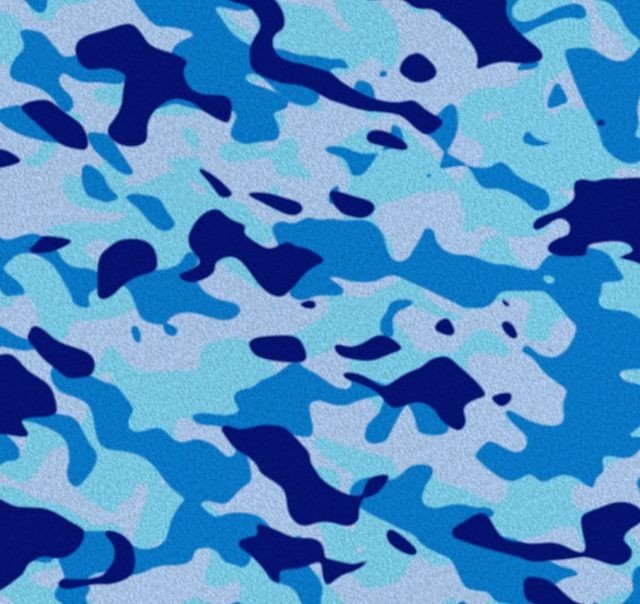
Write a WebGL 1 fragment shader that draws this pattern.

```glsl
precision highp float;
// Blue camouflage cloth: four flat tones in layered, lobed blots with a fine nap.

uniform vec2 u_resolution;

const vec3 PALE = vec3(0.64, 0.75, 0.88);
const vec3 CYAN = vec3(0.46, 0.77, 0.87);
const vec3 BLUE = vec3(0.03, 0.46, 0.76);
const vec3 NAVY = vec3(0.02, 0.07, 0.43);

const float EDGE_WIDTH = 0.0034;  // softness of the printed edges
const float DETAIL = 0.78;        // strength of the small lobes

float hash(vec2 p) {
  vec3 q = fract(vec3(p.xyx) * 0.1031);
  q += dot(q, q.yzx + 33.33);
  return fract((q.x + q.y) * q.z);
}

// Dot product of a random unit gradient at a lattice cell with an offset
float slope(vec2 cell, vec2 offset) {
  float angle = 6.28318 * hash(cell);
  return dot(vec2(cos(angle), sin(angle)), offset);
}

float gradientNoise(vec2 p) {
  vec2 i = floor(p);
  vec2 f = p - i;
  vec2 w = f * f * f * (f * (f * 6.0 - 15.0) + 10.0);
  vec2 r = vec2(1.0, 0.0);
  float low = mix(slope(i, f), slope(i + r.xy, f - r.xy), w.x);
  float high = mix(slope(i + r.yx, f - r.yx), slope(i + r.xx, f - r.xx), w.x);
  return mix(low, high, w.y);
}

// Height field of one layer: wide, slightly falling blots with rounded fingers
float blotField(vec2 p, vec2 scale, float seed) {
  vec2 shift = vec2(seed, seed * 1.7);
  vec2 bend = vec2(gradientNoise(p * 10.0 + shift.yx),
                   gradientNoise(p * 10.0 - shift + 90.0));
  vec2 q = p + 0.04 * bend;
  q.y += 0.2 * q.x;
  float body = gradientNoise(q * scale + shift);
  float lobes = gradientNoise(q * scale * vec2(2.8, 2.3) + shift + 40.0);
  return body + DETAIL * lobes;
}

// Coverage of a layer, with an edge of constant width on the canvas
float blotMask(vec2 p, vec2 scale, float seed, float threshold, float width) {
  vec2 e = vec2(0.001, 0.0);
  float h = blotField(p, scale, seed);
  vec2 grad = vec2(blotField(p + e.xy, scale, seed),
                   blotField(p + e.yx, scale, seed)) - h;
  float dist = (h - threshold) / max(length(grad) / e.x, 1.5);
  return smoothstep(-width, width, dist);
}

// Brushed nap: short fibres over a finer grain
float nap(vec2 p) {
  vec2 fibre = vec2(p.x + 0.5 * p.y, p.y - 0.3 * p.x);
  return gradientNoise(fibre * vec2(190.0, 110.0))
       + 0.9 * gradientNoise(p * 250.0 + 17.0);
}

void main() {
  vec2 p = gl_FragCoord.xy / u_resolution.y;
  float width = max(EDGE_WIDTH, 1.0 / u_resolution.y);

  // Layers from the ground upwards
  vec3 color = PALE;
  color = mix(color, CYAN, blotMask(p, vec2(4.7, 7.6), 11.3, 0.016, width));
  color = mix(color, BLUE, blotMask(p, vec2(4.7, 7.6), 37.8, 0.138, width));
  color = mix(color, NAVY, blotMask(p, vec2(3.9, 7.1), 71.6, 0.252, width));

  // Cloth surface and a faint uneven light
  float n = nap(p);
  float light = 1.0 + 0.025 * gradientNoise(p * 1.7 + 5.0);
  color = color * light * (1.0 + 0.11 * n) + 0.008 * n;
  gl_FragColor = vec4(clamp(color, 0.0, 1.0), 1.0);
}
```
